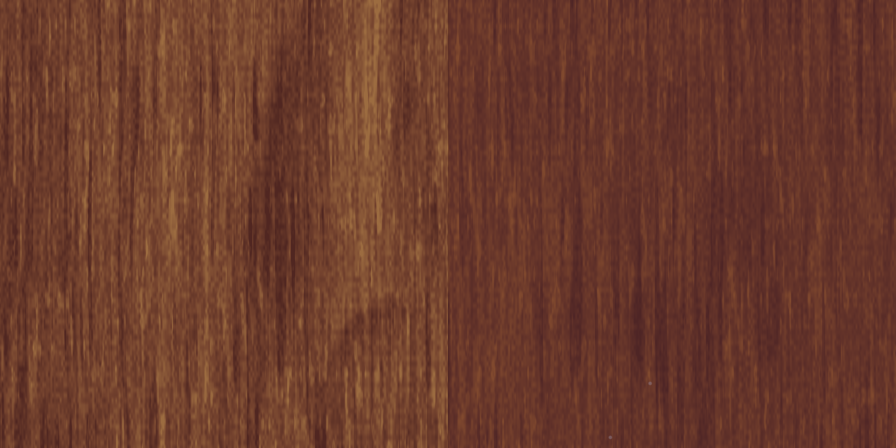
Give the GLSL for this texture, as a WebGL 1 fragment shader.

```glsl
precision highp float;
// Two upright wood boards meeting at a centre seam: golden brown, then red brown.
// Each board maps a tone (fine straight grain, pores, flecks) onto three stains;
// the golden board also carries soft dark figure bands with ragged edges.

#define BOARDS 2.0
#define GRAIN_SCALE vec2(14.0, 0.5)
#define GRAIN_AMOUNT 0.14
#define GRAIN_GAIN 1.45
#define PORE_AMOUNT 0.36
#define FLECK_AMOUNT 0.34
#define MOTTLE_AMOUNT 0.46
#define FIGURE_AMOUNT 0.36
#define WOBBLE 0.014
#define SEAM_WIDTH 0.006
#define SPECK_CHANCE 0.02

uniform vec2 u_resolution;

float hash(vec2 p) {
  return fract(sin(dot(p, vec2(127.1, 311.7))) * 43758.5453);
}

float noise(vec2 p) {
  vec2 cell = floor(p);
  vec2 f = fract(p);
  f = f * f * (3.0 - 2.0 * f);
  float low = mix(hash(cell), hash(cell + vec2(1.0, 0.0)), f.x);
  float high = mix(hash(cell + vec2(0.0, 1.0)), hash(cell + vec2(1.0, 1.0)), f.x);
  return mix(low, high, f.y);
}

// Octaves drawn out along the board, centred on zero, strongest when fine
float grain(vec2 p) {
  vec2 q = p * GRAIN_SCALE;
  float amount = GRAIN_AMOUNT;
  float sum = 0.0;
  for (int i = 0; i < 4; i++) {
    sum += amount * (noise(q) - 0.5);
    q = q * vec2(2.4, 2.5) + 17.3;
    amount *= GRAIN_GAIN;
  }
  return sum;
}

// Dark band: crisper at d = 0, fading out at d = width
float band(float d, float width) {
  return smoothstep(-0.015, 0.025, d) * (1.0 - smoothstep(0.15 * width, width, d));
}

// Dark growth figure: a leaning band, a curled tongue and an upper plume
float figure(vec2 p) {
  p.x += 0.025 * (noise(p * vec2(60.0, 5.0)) - 0.5);
  float lean = band(p.x - 0.47 - 0.17 * p.y, 0.22);
  lean *= mix(0.5, 1.0, smoothstep(0.15, 0.6, p.y));
  float rise = max(p.y - 0.12, 0.0);
  float tongue = band(p.x - 0.69 - 3.2 * rise * rise, 0.18);
  tongue *= 1.0 - smoothstep(0.29, 0.37, p.y);
  float plume = band(p.x - 0.875, 0.13) * smoothstep(0.3, 0.65, p.y);
  return max(max(lean, tongue), 0.85 * plume);
}

// Broad tone across the golden board, brightest in a strip near the seam
float goldenTone(vec2 p) {
  float strip = exp(-pow((p.x - 0.82) / 0.09, 2.0));
  float tone = 0.40 + 0.20 * smoothstep(0.0, 0.4, p.x) + 0.16 * strip;
  return tone - FIGURE_AMOUNT * figure(p);
}

vec3 stain(float tone, vec3 dark, vec3 mid, vec3 light) {
  vec3 shade = mix(dark, mid, clamp(2.0 * tone, -0.3, 1.0));
  return mix(shade, light, clamp(2.0 * tone - 1.0, 0.0, 1.3));
}

void main() {
  // One unit per board across, one unit for the full height
  vec2 p = gl_FragCoord.xy / u_resolution * vec2(BOARDS, 1.0);
  float pixel = BOARDS / u_resolution.x;
  float red = smoothstep(-0.5 * pixel, 0.5 * pixel, p.x - 1.0);

  // Grain drifts a little in the golden board and hardly in the red one
  vec2 q = p;
  q.x += WOBBLE * mix(1.0, 0.4, red) * (noise(p * vec2(3.0, 2.5)) - 0.5);

  // Fine detail shared by both boards: long dark pores, short bright flecks
  float detail = grain(q);
  float pores = smoothstep(0.62, 0.84, noise(q * vec2(105.0, 4.0) + 5.0));
  float flecks = smoothstep(0.68, 0.90, noise(q * vec2(140.0, 18.0) + 41.0));
  float mottle = noise(q * vec2(230.0, 85.0) + 63.0) - 0.5;
  detail += FLECK_AMOUNT * flecks - PORE_AMOUNT * pores + MOTTLE_AMOUNT * mottle;

  // Stain each board
  vec3 golden = stain(goldenTone(q) + detail,
    vec3(0.345, 0.175, 0.14), vec3(0.455, 0.26, 0.18), vec3(0.575, 0.385, 0.235));
  float redTone = 0.58 - 0.10 * smoothstep(1.1, 1.8, p.x);
  vec3 russet = stain(redTone + detail,
    vec3(0.325, 0.157, 0.15), vec3(0.39, 0.2, 0.162), vec3(0.475, 0.265, 0.175));
  vec3 color = mix(golden, russet, red);

  // Thin shadow on the red side of the seam
  float shadow = red * (1.0 - smoothstep(0.0, SEAM_WIDTH, p.x - 1.0));
  color *= 1.0 - 0.08 * shadow;

  // Rare pale dust specks on the red board, one possible per cell
  vec2 cell = floor(p * 12.0);
  vec2 centre = 0.25 + 0.5 * vec2(hash(cell + 3.1), hash(cell + 7.7));
  float reach = length(fract(p * 12.0) - centre);
  float speck = (1.0 - smoothstep(0.02, 0.07, reach)) * step(hash(cell + 19.4), SPECK_CHANCE);
  color = mix(color, vec3(0.55, 0.46, 0.50), 0.6 * speck * red);

  gl_FragColor = vec4(color, 1.0);
}
```
